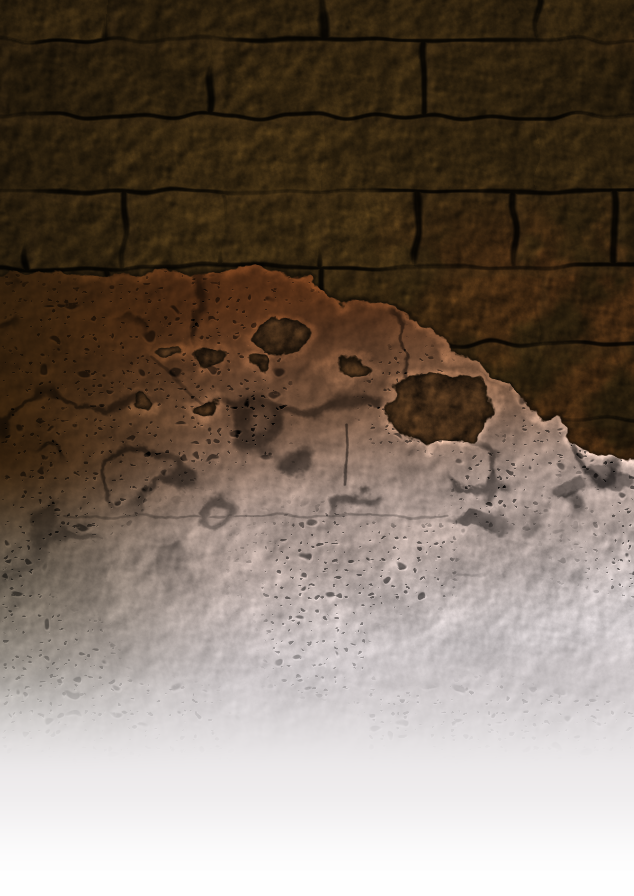
Write a WebGL 1 fragment shader that draws this texture.

```glsl
precision highp float;
// Weathered brick wall under broken plaster that fades down into white.
uniform vec2 u_resolution;

#define ROW_TOP 0.045
#define ROW_HEIGHT 0.0845
#define GRAIN 0.40
#define RELIEF 0.85
#define CRACK_DEPTH 0.48
#define PIT_DEPTH 0.50
#define RIM_LIGHT 0.38

float hash(vec2 p) { return fract(sin(dot(p, vec2(127.1, 311.7))) * 43758.545); }

float noise(vec2 p) {
  vec2 i = floor(p), f = fract(p);
  f = f * f * (3.0 - 2.0 * f);
  return mix(mix(hash(i), hash(i + vec2(1, 0)), f.x),
             mix(hash(i + vec2(0, 1)), hash(i + vec2(1, 1)), f.x), f.y);
}

float fbm(vec2 p) {
  float sum = 0.0, amp = 0.5;
  for (int i = 0; i < 5; i++) {
    sum += amp * noise(p);
    p = mat2(1.6, 1.2, -1.2, 1.6) * p + 7.3;
    amp *= 0.5;
  }
  return sum;
}

// Soft stroke around distance d with half width w.
float stroke(float d, float w) {
  return 1.0 - smoothstep(w * 0.3, w + 1.0 / u_resolution.y, abs(d));
}

// Ellipse: center in e.xy, radii in e.zw.
float blob(vec2 p, vec4 e) {
  return (length((p - e.xy) / e.zw) - 1.0) * min(e.z, e.w);
}

// Segment from s.xy to s.zw.
float line(vec2 p, vec4 s) {
  vec2 d = s.zw - s.xy;
  return length(p - s.xy - d * clamp(dot(p - s.xy, d) / dot(d, d), 0.0, 1.0));
}

// Plaster tint: a dark left flank blended into a brighter right flank.
vec3 plasterTint(vec2 p) {
  float y = p.y + 0.15 * (p.x - 0.35);
  vec3 right = mix(vec3(0.31, 0.17, 0.08), vec3(0.42, 0.30, 0.22), smoothstep(0.31, 0.47, y));
  right = mix(right, vec3(0.67, 0.60, 0.57), smoothstep(0.44, 0.60, y));
  right = mix(right, vec3(0.78, 0.755, 0.76), smoothstep(0.58, 0.76, y));
  vec3 left = mix(vec3(0.21, 0.13, 0.05), vec3(0.42, 0.38, 0.33), smoothstep(0.50, 0.67, p.y));
  left = mix(left, vec3(0.69, 0.67, 0.65), smoothstep(0.64, 0.81, p.y));
  vec3 tint = mix(left, right, smoothstep(-0.02, 0.30, p.x));
  tint = mix(tint, vec3(0.93, 0.92, 0.925), smoothstep(0.73, 0.875, p.y));
  return mix(tint, vec3(0.995), smoothstep(0.86, 0.98, p.y));
}

// Dark courses with ragged joints and rusty stains.
vec3 brickWall(vec2 p, float rough) {
  vec2 w = p + 0.009 * (vec2(noise(p * 35.0), noise(p * 31.0 + 9.0)) - 0.5);
  float v = (w.y - ROW_TOP) / ROW_HEIGHT, row = floor(v);
  float bed = (fract(v + 0.5) - 0.5) * ROW_HEIGHT;
  float narrow = step(abs(row - 2.0), 0.5);
  float period = mix(0.24, 0.109, narrow);
  float shift = mix(mix(0.235, 0.12, mod(row, 2.0)), 0.03, narrow);
  float u = (w.x - shift) / period + 0.5;
  float joint = (fract(u) - 0.5) * period;
  float jointed = step(0.5, abs(row - 1.0));
  float wear = smoothstep(0.25, 0.65, noise(p * vec2(13, 19) + 4.0));
  vec2 d = p - vec2(0.37, 0.12);
  vec3 c = mix(vec3(0.125, 0.09, 0.038), vec3(0.215, 0.155, 0.065), exp(-7.0 * dot(d, d)));
  c *= 0.85 + 0.3 * hash(vec2(row, floor(u + 0.5)));
  float rusty = smoothstep(0.33, 0.6, p.x) * smoothstep(0.05, 0.17, abs(p.y - 0.13));
  rusty *= smoothstep(0.47, 0.65, fbm(p * 13.0 + 2.0));
  c = mix(c, vec3(0.30, 0.175, 0.075), 0.65 * rusty) * (0.65 + 0.7 * rough);
  float mortar = max(stroke(bed - 0.006, 0.007), jointed * stroke(joint - 0.008, 0.006));
  c = mix(c, vec3(0.24, 0.17, 0.08), 0.3 * mortar);
  float gap = max(stroke(bed, 0.0025) * (0.4 + 0.6 * wear),
                  jointed * stroke(joint, 0.001 + 0.004 * wear) * wear);
  return c * (1.0 - 0.8 * gap);
}

// Scattered pits: x is the dark hollow, y the lit lower lip.
vec2 pits(vec2 p) {
  vec2 sum = vec2(0.0);
  for (int i = 0; i < 4; i++) {
    vec2 g = p * (28.0 + 24.0 * float(i)) + 17.0 * float(i), cell = floor(g);
    vec2 f = fract(g) - 0.3 - 0.4 * vec2(hash(cell), hash(cell + 5.0));
    f += 0.28 * (vec2(noise(g * 3.0), noise(g * 3.0 + 8.0)) - 0.5);
    f.y *= 1.0 + hash(cell + 3.0);
    float size = 0.05 + 0.15 * hash(cell + 11.0), on = step(0.58, hash(cell + 23.0));
    float hollow = on * (1.0 - smoothstep(size - 0.05, size + 0.05, length(f)));
    float lip = on * (1.0 - smoothstep(size, size + 0.08, length(f - vec2(0.03, 0.08))));
    sum = max(sum, vec2(hollow, lip * (1.0 - hollow)));
  }
  return sum;
}

void main() {
  vec2 p = gl_FragCoord.xy / u_resolution.y;
  p.y = 1.0 - p.y;
  vec2 warp = vec2(fbm(p * 32.0), fbm(p * 32.0 + 19.0)) - 0.48;
  vec2 q = p + 0.035 * warp, k = p + 0.012 * warp;
  float rough = fbm(p * 75.0), slope = rough - fbm(p * 75.0 + 0.3);

  // Torn plaster edge, exposed stones and loose chips.
  float edge = 0.302 + 0.035 * smoothstep(0.34, 0.38, q.x) + 0.17 * smoothstep(0.40, 0.70, q.x);
  float stones = min(blob(q, vec4(0.49, 0.455, 0.058, 0.044)), blob(q, vec4(0.31, 0.375, 0.03, 0.019)));
  stones = min(stones, blob(q, vec4(0.39, 0.41, 0.022, 0.014)));
  stones = min(stones, blob(q, vec4(0.23, 0.397, 0.018, 0.012)));
  stones = min(stones, blob(q, vec4(0.29, 0.406, 0.014, 0.01)));
  stones = min(stones, blob(q, vec4(0.188, 0.393, 0.013, 0.009)));
  stones = min(stones, blob(q, vec4(0.23, 0.458, 0.014, 0.011)));
  stones = min(stones, blob(q, vec4(0.16, 0.456, 0.012, 0.01)));
  float bare = min((edge - q.y) * -0.85, stones);
  bare = min((q.y - edge) * 0.85, stones);
  float chips = min(blob(q, vec4(0.535, 0.583, 0.034, 0.011)), blob(q, vec4(0.675, 0.535, 0.025, 0.014)));
  chips = min(chips, blob(q, vec4(0.63, 0.547, 0.018, 0.012)));

  // Plaster surface: grain, hairline cracks and pits.
  float fade = 1.0 - smoothstep(0.62, 0.86, p.y);
  float crack = stroke((noise(q * 21.0) - 0.5) / 40.0, 0.0014);
  crack *= smoothstep(0.46, 0.64, noise(p * 15.0 + 3.0)) * (1.0 - smoothstep(0.52, 0.70, p.y));
  crack = max(crack, stroke(line(k, vec4(0.387, 0.475, 0.385, 0.54)), 0.0016));
  crack = max(crack, 0.6 * stroke(line(k, vec4(0.17, 0.40, 0.24, 0.46)), 0.0018));
  crack = max(crack, 0.5 * stroke(line(k, vec4(0.07, 0.577, 0.50, 0.575)), 0.0013));
  vec2 pit = pits(p) * smoothstep(0.30, 0.58, noise(p * 11.0 + 6.0));
  float shade = 1.0 + fade * (GRAIN * (fbm(p * 22.0) - 0.48) + 0.6 * RELIEF * slope);
  shade *= 1.0 - fade * (CRACK_DEPTH * crack + PIT_DEPTH * pit.x - 0.13 * pit.y);
  shade *= 1.0 - (1.0 - smoothstep(-0.002, 0.002, chips)) * (0.12 + 0.5 * rough);
  float rim = (1.0 - smoothstep(0.001, 0.011, bare)) * smoothstep(0.02, 0.12, p.x);
  vec3 plaster = plasterTint(p) * shade * (1.0 + RIM_LIGHT * rim * (0.6 + 0.8 * rough));

  // Exposed wall, warmer where stones lie inside the plaster.
  vec3 wall = brickWall(p, rough) * (1.0 + RELIEF * slope);
  vec3 stone = vec3(0.25, 0.165, 0.09) * (0.45 + 1.1 * rough + RELIEF * slope);
  wall = mix(stone, wall, smoothstep(-0.004, 0.004, stones));
  wall *= 1.0 - 0.45 * smoothstep(-0.007, 0.0, bare);
  gl_FragColor = vec4(mix(wall, plaster, smoothstep(-0.0012, 0.0012, bare)), 1.0);
}
```
